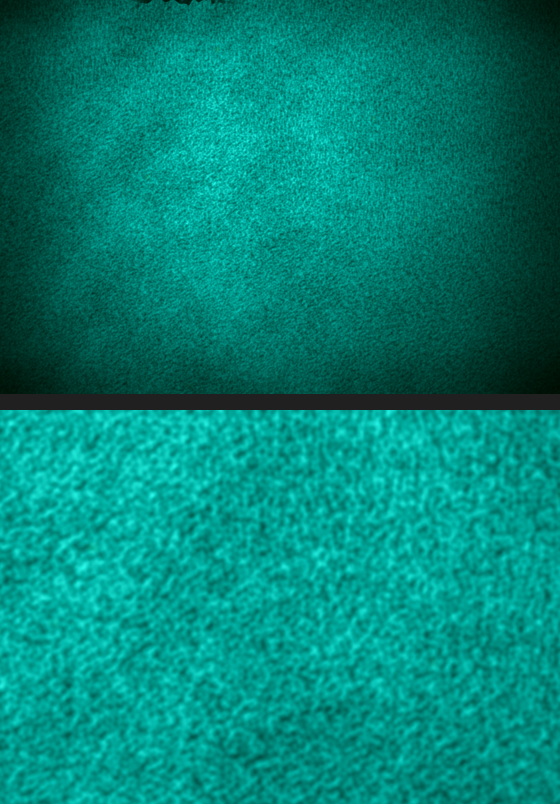
Top: the whole. Bottom: its middle third, enlarged.
Reproduce this texture procedurally as a WebGL 2 fragment shader.

```glsl
#version 300 es
precision highp float;
// Brushed teal suede: fine directional nap, soft mottling and a dark vignette.

#define LIGHT_CENTRE vec2(0.45, 0.61)
#define LIGHT_FALLOFF vec2(3.2, 1.75)
#define LIGHT_PEAK 0.668
#define NAP_SCALE vec2(88.0, 165.0)
#define NAP_SLANT 0.66
#define NAP_UPRIGHT 1.5
#define NAP_CONTRAST 0.37
#define GRAIN_SCALE 185.0
#define GRAIN_CONTRAST 0.32
#define MOTTLE_CONTRAST 0.36
#define EDGE_SHADE 0.5
#define FLECK_TINT vec3(0.08, 0.03, -0.10)

uniform vec2 u_resolution;
out vec4 fragColor;

uint scramble(uint n) {
    n = (n ^ (n >> 16)) * 0x7feb352du;
    n = (n ^ (n >> 15)) * 0x846ca68bu;
    return n ^ (n >> 16);
}

vec2 gradientAt(ivec2 cell) {
    uint h = scramble(uint(cell.x) + scramble(uint(cell.y)));
    float angle = float(h >> 8) * 6.2831853 / 16777216.0;
    return vec2(cos(angle), sin(angle));
}

float gradientNoise(vec2 p) {
    ivec2 cell = ivec2(floor(p));
    vec2 f = fract(p);
    vec2 w = f * f * f * (f * (f * 6.0 - 15.0) + 10.0);
    float a = dot(gradientAt(cell), f);
    float b = dot(gradientAt(cell + ivec2(1, 0)), f - vec2(1.0, 0.0));
    float c = dot(gradientAt(cell + ivec2(0, 1)), f - vec2(0.0, 1.0));
    float d = dot(gradientAt(cell + ivec2(1, 1)), f - vec2(1.0, 1.0));
    return mix(mix(a, b, w.x), mix(c, d, w.x), w.y);
}

vec2 rotate(vec2 p, float angle) {
    float c = cos(angle), s = sin(angle);
    return vec2(c * p.x + s * p.y, c * p.y - s * p.x);
}

// Short fibres lying along one direction, in two sizes.
float fibres(vec2 p, float angle) {
    vec2 q = rotate(p, angle) * NAP_SCALE;
    return gradientNoise(q) + 0.4 * gradientNoise(q * 0.55 + 37.3);
}

// Clouded wear, slightly drawn out along the slanted nap.
float mottle(vec2 p) {
    vec2 q = rotate(p, NAP_SLANT) * vec2(4.2, 5.6);
    float sum = 0.0, amplitude = 0.42;
    for (int i = 0; i < 5; i++) {
        sum += amplitude * gradientNoise(q);
        q = rotate(q, 0.25) * 2.03 + 17.7;
        amplitude *= 0.78;
    }
    return sum;
}

// Teal ramp from deep shadow to cyan highlight.
vec3 tealRamp(float tone) {
    float glow = smoothstep(0.66, 1.0, tone);
    return vec3(0.15 * glow, tone, max(tone * 0.98 - 0.04, 0.0));
}

void main() {
    vec2 uv = gl_FragCoord.xy / u_resolution;
    vec2 p = gl_FragCoord.xy / u_resolution.y;

    // Off-centre light with darkened borders
    vec2 offset = uv - LIGHT_CENTRE;
    float light = LIGHT_PEAK * exp(-dot(offset * offset, LIGHT_FALLOFF));
    vec2 inset = min(uv, 1.0 - uv);
    vec2 border = 1.0 - smoothstep(vec2(0.0), vec2(0.2, 0.16), inset);
    light *= 1.0 - EDGE_SHADE * (0.55 * border.x + 0.3 * border.y + 0.3 * border.x * border.y);

    // Nap turns from slanted to upright towards the upper right
    float turn = uv.x * 0.8 + uv.y - 1.0 + 0.5 * gradientNoise(p * 3.1 + 8.0);
    float upright = smoothstep(-0.25, 0.25, turn);
    float nap = mix(fibres(p, NAP_SLANT), fibres(p + 5.0, NAP_UPRIGHT), upright);
    nap /= length(vec2(upright, 1.0 - upright));

    // Fine grain and broad wear, calmer on the right
    float grain = gradientNoise(rotate(p, 0.4) * GRAIN_SCALE + 91.0);
    float wear = mottle(p) * mix(1.15, 0.6, smoothstep(0.4, 0.9, uv.x));
    float tone = light * (1.0 + NAP_CONTRAST * nap + GRAIN_CONTRAST * grain + MOTTLE_CONTRAST * wear);

    // Ragged dark stain along the upper border
    float span = smoothstep(0.22, 0.27, uv.x) * (1.0 - smoothstep(0.37, 0.44, uv.x));
    float depth = 0.004 + 0.025 * gradientNoise(p * 24.0) + 0.025 * gradientNoise(p * 70.0);
    float stain = span * (1.0 - smoothstep(depth - 0.006, depth + 0.006, 1.0 - uv.y));
    tone *= 1.0 - 0.7 * stain;

    // Rare olive flecks
    float fleck = smoothstep(0.5, 0.66, gradientNoise(p * 28.0 + 53.0));
    vec3 colour = tealRamp(max(tone, 0.02)) + FLECK_TINT * fleck * light;
    fragColor = vec4(clamp(colour, 0.0, 1.0), 1.0);
}
```
